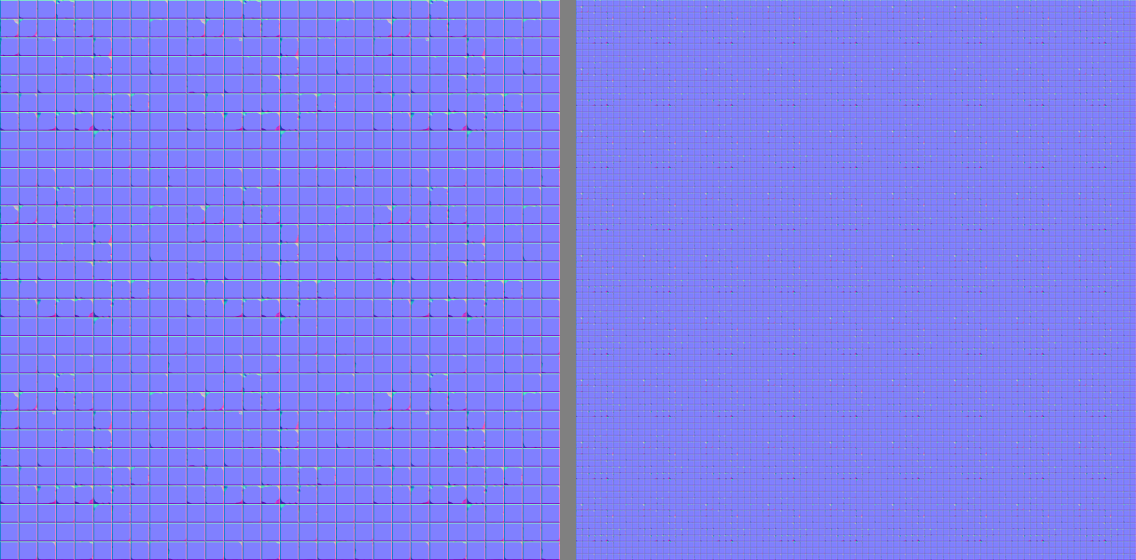
Left, the tile; right, the same tile 3 across and 3 down.
This texture map is drawn by a three.js fragment shader. Its source:

```glsl
// Tangent-space normal map of a square tile grid with thin bevelled joints.
// Each tile is a height field: straight bevels plus worn, rounded, chipped corners.
// The wear repeats in blocks of tiles, so the whole sheet wraps without a seam.
varying vec2 vUv;

const float TILES = 30.0;         // tiles across and up
const float BLOCK = 10.0;         // tiles before the wear repeats
const float BEVEL_WIDTH = 0.046;  // in tiles
const float BEVEL_SLOPE = 1.5;
const float CHIP_SLOPE = 1.25;
const float CHIP_DETAIL = 6.0;    // noise cells per tile
const float SOFTNESS = 1.0 / 512.0;
const int SAMPLES = 3;

float hash(vec2 p) {
  return fract(sin(dot(p, vec2(127.1, 311.7))) * 43758.55);
}

// Value noise that wraps after a whole number of cells.
float wrapNoise(vec2 p, float period) {
  vec2 cell = floor(p);
  vec2 f = fract(p);
  f = f * f * (3.0 - 2.0 * f);
  vec2 a = mod(cell, period);
  vec2 b = mod(cell + 1.0, period);
  return mix(mix(hash(a), hash(vec2(b.x, a.y)), f.x),
             mix(hash(vec2(a.x, b.y)), hash(b), f.x), f.y);
}

// Signed distance to a unit square with rounded corners.
float roundedSquare(vec2 centred, float radius) {
  vec2 k = abs(centred) - 0.5 + radius;
  return length(max(k, 0.0)) + min(max(k.x, k.y), 0.0) - radius;
}

// Height of one tile, zero on its flat face and negative towards the joints.
float tileHeight(vec2 q, vec2 id) {
  vec2 centred = q - 0.5;

  // Straight bevel along all four sides
  float edge = max(abs(centred.x), abs(centred.y)) - 0.5;
  float bevel = max(edge + BEVEL_WIDTH, 0.0);

  // Individual corner rounding
  float tileAge = hash(id + 23.7);
  vec2 corner = id * 2.0 + step(0.0, centred);
  float cornerAge = hash(corner + 71.3);
  float radius = 0.46 * smoothstep(0.48, 1.0, 0.55 * (tileAge + cornerAge));

  // Ragged outline on older tiles
  float wear = smoothstep(0.3, 0.95, tileAge);
  float ragged = wrapNoise((id + q) * CHIP_DETAIL, BLOCK * CHIP_DETAIL);
  float chip = roundedSquare(centred, radius) + wear * (0.2 * ragged - 0.1);

  return -BEVEL_SLOPE * bevel - CHIP_SLOPE * max(chip, 0.0);
}

// Surface normal from central differences inside a single tile.
vec3 tileNormal(vec2 p) {
  vec2 id = mod(floor(p), BLOCK);
  vec2 q = fract(p);
  vec2 e = vec2(0.008, 0.0);
  vec2 slope = vec2(tileHeight(q + e.xy, id) - tileHeight(q - e.xy, id),
                    tileHeight(q + e.yx, id) - tileHeight(q - e.yx, id));
  return normalize(vec3(-slope / (2.0 * e.x), 1.0));
}

void main() {
  // Average a small grid of samples to smooth the edges
  vec3 colour = vec3(0.0);
  float count = float(SAMPLES);
  for (int j = 0; j < SAMPLES; j++) {
    for (int i = 0; i < SAMPLES; i++) {
      vec2 offset = (vec2(float(i), float(j)) + 0.5) / count - 0.5;
      vec3 normal = tileNormal((vUv + offset * SOFTNESS) * TILES);
      colour += normal * 0.5 + 0.5;
    }
  }
  gl_FragColor = vec4(colour / (count * count), 1.0);
}
```
